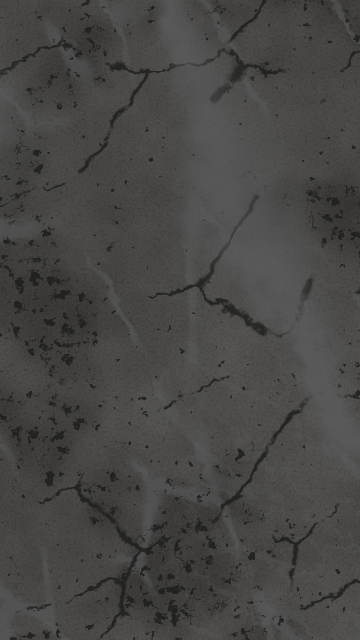
This texture is drawn by a WebGL 2 fragment shader. Its source:

```glsl
#version 300 es
precision highp float;
// Dark grey marble: a pale diagonal veil, fine light veins, broken black cracks and pitted patches.

#define STONE vec3(0.291, 0.287, 0.279)
#define VEIL_TINT vec3(0.350, 0.352, 0.356)
#define INK vec3(0.120, 0.120, 0.116)
#define GRAIN 0.045
#define MOTTLE 0.030
#define PATCH_SHADE 0.055
#define PIT_SCALE 40.0
#define PIT_LEVEL 0.66
#define CRACK_SCALE 2.6
#define CRACK_WIDTH 0.045
#define VEIN_WIDTH 0.10

uniform vec2 u_resolution;
out vec4 fragColor;

vec2 hash2(vec2 p) {
    vec2 h = vec2(dot(p, vec2(127.1, 311.7)), dot(p, vec2(269.5, 183.3)));
    return fract(sin(h) * 43758.5);
}

// Cellular noise: x = distance to the nearest seed, y = gap to the second one
vec2 cells(vec2 p) {
    vec2 base = floor(p);
    float first = 9.0, second = 9.0;
    for (int j = -1; j <= 1; j++) {
        for (int i = -1; i <= 1; i++) {
            vec2 cell = base + vec2(i, j);
            float d = length(cell + hash2(cell) - p);
            second = min(second, max(first, d));
            first = min(first, d);
        }
    }
    return vec2(first, second - first);
}

// Layered, turned and warped sines, roughly within -0.8 .. 0.8
float ripples(vec2 p, int layers) {
    const mat2 turn = mat2(0.80, 0.60, -0.60, 0.80);
    float sum = 0.0, amp = 0.5;
    for (int i = 0; i < layers; i++) {
        p = turn * p * 1.83 + 1.7;
        vec2 q = p + 1.2 * sin(p.yx * 0.7 + float(i)) + 1.5 * sum;
        sum += amp * sin(q.x) * sin(q.y);
        amp *= 0.64;
    }
    return sum;
}

// Thin line along cell borders
float seam(vec2 p, float width) {
    return 1.0 - smoothstep(0.2 * width, width, cells(p).y);
}

// Pale band falling to the right, swelling in its upper half
float veilAt(vec2 p, float across, float along, float cloud) {
    float bulge = exp(-pow((along + 0.78) / 0.27, 2.0));
    float offset = across - (1.17 - 0.1 * along) + 0.07 * bulge + 0.07 * cloud;
    float width = 0.045 + 0.12 * bulge;
    float band = exp(-pow(offset / width, 2.0));
    float edge = 0.7 * exp(-p.x * 9.0 - pow((p.y - 1.45) / 0.22, 2.0));
    return clamp((band + edge) * (0.85 + 0.6 * cloud), 0.0, 1.0);
}

void main() {
    vec2 p = gl_FragCoord.xy / u_resolution.x;
    float cloud = ripples(p * 2.3 + 0.4, 6);
    float fine = ripples(p * 13.0, 5);
    float flakes = ripples(p * PIT_SCALE, 4);
    vec2 bent = p + 0.025 * vec2(cloud, fine) + 0.006 * flakes;

    // Axes across and along the fall of the veil
    float across = dot(bent, vec2(0.87, 0.50));
    float along = dot(bent, vec2(0.50, -0.87));
    float veil = veilAt(p, across, along, cloud);

    // Rough dark areas, kept out of the veil
    float rough = smoothstep(-0.05, 0.55, ripples(p * 2.6 + 5.3, 4) + 0.15 * fine);
    rough *= 1.0 - veil;

    // Ground: mottled stone under the veil
    vec3 color = mix(STONE, VEIL_TINT, 0.85 * veil);
    float calm = 1.0 - 0.7 * veil;
    color += MOTTLE * (cloud + 0.5 * fine) * calm;
    color -= PATCH_SHADE * rough;
    color += GRAIN * (0.45 - cells(p * 140.0).x) * calm;

    // Light veins: long strokes down the fall and a faint web
    float strokes = seam(vec2(across * 4.2, along * 1.3) + 3.1, VEIN_WIDTH);
    strokes *= smoothstep(-0.1, 0.35, ripples(p * 3.4 + 2.0, 3));
    float web = seam(vec2(across * 10.0, along * 5.0) + 0.5 * fine, 1.3 * VEIN_WIDTH);
    web *= smoothstep(0.1, 0.9, p.x + 0.4 * cloud) * smoothstep(1.3, 0.6, p.y);
    color = mix(color, VEIL_TINT, clamp(0.6 * strokes + 0.35 * web, 0.0, 0.75));

    // Broken cracks, stretched up to the right
    vec2 slant = vec2(dot(bent, vec2(0.88, 0.47)), dot(bent, vec2(-0.47, 0.88)));
    float crack = seam(slant * vec2(0.8, 1.5) * CRACK_SCALE + 7.7, CRACK_WIDTH);
    crack *= smoothstep(-0.05, 0.2, ripples(p * 4.2 + 1.1, 4) + 0.25 * flakes);

    // Pits and short squiggles gathered in the rough areas
    float level = PIT_LEVEL - 0.42 * rough + 0.4 * veil;
    float pits = smoothstep(level, level + 0.25, flakes + 0.25 * fine);
    float squiggle = 1.0 - smoothstep(0.02, 0.08, abs(fine + 0.12 * flakes - 0.1));
    squiggle *= smoothstep(0.25, 0.8, rough) * smoothstep(-0.1, 0.2, flakes);
    float ink = max(max(crack * (1.0 - 0.7 * veil), pits), 0.8 * squiggle);
    color = mix(color, INK, 0.88 * ink);

    fragColor = vec4(color, 1.0);
}
```
